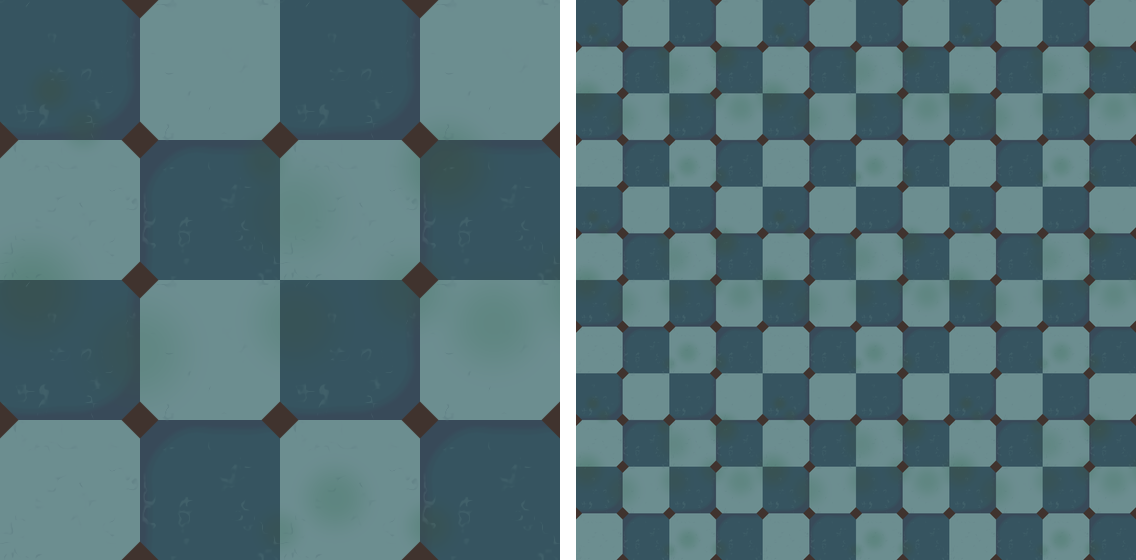
Left: one tile. Right: repeated 3 by 3.
A WebGL 2 fragment shader for this texture:

```glsl
#version 300 es
precision highp float;
// Checkerboard floor of slate and pale tiles with small brown diamonds at the corners.
// A 2x2 block of tiles repeats with its scratches and blue rims; soft moss stains,
// scattered by an integer hash and wrapped at the borders, vary the whole floor.

uniform vec2 u_resolution;
out vec4 fragColor;

const float TILES = 4.0;            // tiles across and down, must be even
const float DIAMOND = 0.132;        // half diagonal, in tiles
const float RIM_INSET = 0.055;      // width of the blue rim, in tiles
const float RIM_RADIUS = 0.40;      // rounding of the rim, in tiles
const int STAINS = 13;
const float STAIN_MIN = 0.04;       // stain radius, in canvas widths
const float STAIN_MAX = 0.15;
const float SCRATCH_LIGHT = 0.20;
const float SCRATCH_DARK = 0.16;
const vec3 PALE = vec3(0.425, 0.555, 0.565);
const vec3 SLATE = vec3(0.210, 0.330, 0.375);
const vec3 RIM = vec3(0.220, 0.290, 0.350);
const vec3 BROWN = vec3(0.250, 0.200, 0.180);
const vec3 MOSS_ON_PALE = vec3(0.310, 0.490, 0.440);
const vec3 MOSS_ON_SLATE = vec3(0.222, 0.318, 0.310);

// Integer hash of a lattice point, two values in 0..1
vec2 hash2(ivec2 p) {
  uvec2 v = uvec2(p) * 1664525u + 1013904223u;
  v.x += v.y * 1664525u;
  v.y += v.x * 1664525u;
  v ^= v >> 16u;
  v.x += v.y * 1664525u;
  v.y += v.x * 1664525u;
  v ^= v >> 16u;
  return vec2(v >> 8u) / 16777216.0;
}

// Value noise over the unit square that wraps after a whole number of cells
float wrapNoise(vec2 p, int period, int seed) {
  p *= float(period);
  vec2 cell = floor(p);
  vec2 f = p - cell;
  f = f * f * (3.0 - 2.0 * f);
  ivec2 a = ivec2(mod(cell, float(period)));
  ivec2 b = (a + 1) % period;
  ivec2 offset = ivec2(seed * 64);
  float low = mix(hash2(a + offset).x, hash2(ivec2(b.x, a.y) + offset).x, f.x);
  float high = mix(hash2(ivec2(a.x, b.y) + offset).x, hash2(b + offset).x, f.x);
  return mix(low, high, f.y);
}

// Short broken hairlines: thin noise contours kept only in sparse patches
float scratches(vec2 block) {
  vec2 warp = vec2(wrapNoise(block, 40, 1), wrapNoise(block, 40, 2)) - 0.5;
  vec2 p = block + 0.02 * warp;
  float line = 1.0 - smoothstep(0.02, 0.10, abs(wrapNoise(p, 26, 3) - 0.5));
  float patches = smoothstep(0.66, 0.82, wrapNoise(block, 15, 4));
  float grain = smoothstep(0.25, 0.75, wrapNoise(block, 60, 5));
  return line * patches * grain;
}

// Blue rim around the centre of a block, in two soft steps
float rimAmount(vec2 m, vec2 block) {
  vec2 q = RIM_INSET + RIM_RADIUS - abs(m - 1.0);
  float d = length(max(q, 0.0)) + min(max(q.x, q.y), 0.0) - RIM_RADIUS;
  d += 0.03 * (wrapNoise(block, 9, 6) - 0.5);
  return 0.35 * smoothstep(-0.045, -0.025, d) + 0.65 * smoothstep(-0.015, 0.03, d);
}

// Soft round stains on the wrapped canvas
float mossAmount(vec2 uv) {
  float clean = 1.0;
  for (int i = 0; i < STAINS; i++) {
    vec2 centre = hash2(ivec2(i, 701));
    vec2 kind = hash2(ivec2(i, 907));
    vec2 d = abs(fract(uv - centre + 0.5) - 0.5);
    float radius = mix(STAIN_MIN, STAIN_MAX, kind.x);
    float fade = 1.0 - smoothstep(0.1, 1.0, length(d) / radius);
    clean *= 1.0 - fade * mix(0.35, 0.85, kind.y);
  }
  return 1.0 - clean;
}

void main() {
  vec2 uv = gl_FragCoord.xy / u_resolution;
  vec2 grid = vec2(uv.x, 1.0 - uv.y) * TILES;
  vec2 m = mod(grid, 2.0);
  vec2 block = m * 0.5;
  float pixel = TILES / min(u_resolution.x, u_resolution.y);

  // Checker from signed distances to the tile edges
  vec2 edge = 0.5 - abs(mod(grid + 0.5, 2.0) - 1.0);
  vec2 side = clamp(edge / pixel + 0.5, 0.0, 1.0);
  float slateMask = mix(1.0 - side.y, side.y, side.x);

  // Surface of both kinds of tile
  float scratch = scratches(block);
  float moss = mossAmount(uv);
  vec3 slate = mix(SLATE, RIM, rimAmount(m, block));
  slate = mix(slate, MOSS_ON_SLATE, moss);
  slate = mix(slate, PALE, scratch * SCRATCH_LIGHT);
  vec3 pale = mix(PALE, MOSS_ON_PALE, moss * 0.8);
  pale = mix(pale, SLATE, scratch * SCRATCH_DARK);
  vec3 color = mix(pale, slate, slateMask);

  // Diamonds on every corner except those with both indices even
  vec2 corner = floor(grid + 0.5);
  vec2 fromCorner = abs(grid - corner);
  float d = (fromCorner.x + fromCorner.y - DIAMOND) * 0.7071;
  vec2 odd = mod(corner, 2.0);
  float diamond = clamp(0.5 - d / pixel, 0.0, 1.0) * max(odd.x, odd.y);
  fragColor = vec4(mix(color, BROWN, diamond), 1.0);
}
```
